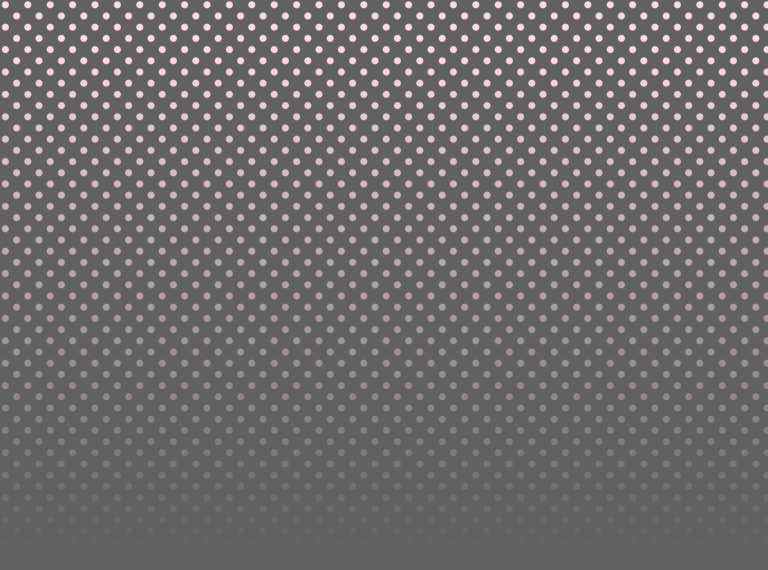
This pattern is drawn by a WebGL 2 fragment shader. Its source:

```glsl
#version 300 es
precision highp float;

// Staggered pale pink polka dots on flat grey, fading out towards the bottom.
// Two square lattices, half a cell apart, give the distance to the nearest dot;
// a vertical ramp sets how strongly the dots cover the background.

uniform vec2 u_resolution;
out vec4 fragColor;

// All lengths are fractions of the canvas height.
const float CELL = 0.0393;
const float DOT_RADIUS = 0.0061;
const vec2 FIRST_DOT = vec2(0.0095, 0.0084); // from the top left corner
const vec2 FADE_RANGE = vec2(0.08, 0.97);    // depth of full and zero strength

const vec3 GREY = vec3(0.38);
const vec3 PINK = vec3(1.0, 0.85, 0.915);

// Distance to the nearest point of a square lattice through the origin.
float latticeDistance(vec2 p, float cell) {
    return length(p - cell * round(p / cell));
}

// Signed distance to dots on a lattice with an extra dot in each cell centre.
float staggeredDots(vec2 p, float cell, float radius) {
    float corners = latticeDistance(p, cell);
    float centres = latticeDistance(p - 0.5 * cell, cell);
    return min(corners, centres) - radius;
}

// Antialiased coverage of a signed distance.
float coverage(float dist, float softness) {
    return 1.0 - smoothstep(-softness, softness, dist);
}

// Linear falloff from one to zero across a range of depths.
float fade(float depth, vec2 range) {
    return clamp((range.y - depth) / (range.y - range.x), 0.0, 1.0);
}

void main() {
    // Position measured rightwards and downwards from the top left.
    vec2 p = gl_FragCoord.xy / u_resolution.y;
    p.y = 1.0 - p.y;

    float pixel = 1.0 / u_resolution.y;
    float dots = coverage(staggeredDots(p - FIRST_DOT, CELL, DOT_RADIUS), 0.8 * pixel);

    fragColor = vec4(mix(GREY, PINK, dots * fade(p.y, FADE_RANGE)), 1.0);
}
```
